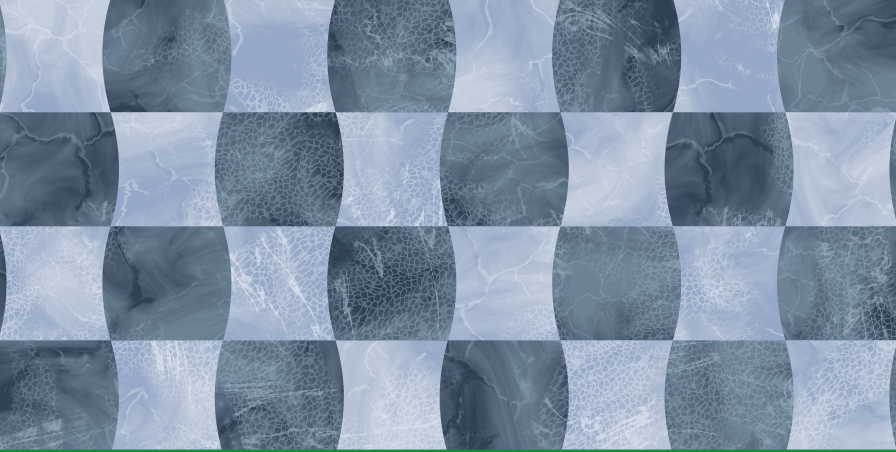
A WebGL 2 fragment shader for this pattern:

```glsl
#version 300 es
precision highp float;
// Checkerboard of bulging dark and pinched pale blue marble tiles, eight across and four down.
uniform vec2 u_resolution;
out vec4 fragColor;

// Lengths in canvas widths; BULGE in tile widths
const vec2 TILE = vec2(0.1255, 0.1273);
const vec2 ORIGIN = vec2(-0.002, -0.0027);
const float BULGE = 0.074;
const float BASE_LINE = 0.0027;

const vec3 DEEP = vec3(0.19, 0.25, 0.33);
const vec3 SLATE = vec3(0.43, 0.51, 0.59);
const vec3 MIST = vec3(0.60, 0.68, 0.75);
const vec3 SKY = vec3(0.59, 0.66, 0.78);
const vec3 PALE = vec3(0.77, 0.81, 0.87);
const vec3 FROST = vec3(0.87, 0.90, 0.94);
const vec3 GREEN = vec3(0.06, 0.55, 0.25);

vec2 hash22(vec2 p) {
  vec3 h = fract(p.xyx * vec3(0.1031, 0.1030, 0.0973));
  h += dot(h, h.yzx + 33.33);
  return fract((h.xx + h.yz) * h.zy);
}

// Layered, rotated sines, each bending the next
float waves(vec2 p) {
  float sum = 0.0, amp = 0.5;
  for (int i = 0; i < 6; i++) {
    p = mat2(0.8, 0.6, -0.6, 0.8) * p * 1.85 + 1.7;
    p += 0.6 * sin(p.yx * 1.2 + float(i));
    sum += amp * sin(p.x) * sin(p.y);
    amp *= 0.64;
  }
  return sum;
}

// Cellular noise: gap between the two nearest points, zero on cell borders
float cellGap(vec2 p) {
  vec2 cell = floor(p), f = p - cell;
  float near = 9.0, next = 9.0;
  for (int y = -1; y <= 1; y++)
    for (int x = -1; x <= 1; x++) {
      vec2 o = vec2(x, y);
      float d = length(o + hash22(cell + o) - f);
      next = min(next, max(near, d));
      near = min(near, d);
    }
  return next - near;
}

// Soft line where v crosses zero
float line(float v, float width) {
  return 1.0 - smoothstep(0.2 * width, width, abs(v));
}

// Marble layers: x cloud tone, y pale veins, z dark cracks, w speckle
vec4 marble(vec2 p, vec2 seed) {
  vec2 q = p + 17.0 * seed;
  float cloud = waves(q * 1.1);
  float patches = waves(q * 0.8 + 9.0);
  vec2 bent = q + 0.16 * vec2(cloud, patches) + 0.04 * sin(q.yx * 13.0);
  float cracks = line(cellGap(bent * 1.5), 0.05);
  float curls = line(waves(q * 0.75 + 4.0) - 0.2, 0.05);
  float threads = line(cellGap(bent * vec2(2.2, 3.4) + 5.0), 0.06);
  float veins = curls * smoothstep(-0.1, 0.3, patches)
              + 0.6 * threads * smoothstep(0.0, 0.35, cloud)
              + 0.7 * cracks * smoothstep(0.05, 0.3, -patches);
  float shade = line(cellGap(bent * 1.5 + 0.03), 0.12) * smoothstep(0.0, 0.4, -cloud);
  float grain = 1.0 - smoothstep(0.05, 0.35, cellGap(q * 19.0 + 2.0 * cloud));
  float speckle = grain * smoothstep(0.25 - 0.35 * seed.y, 0.6, patches + 0.2);
  return vec4(cloud, min(veins, 1.0), shade, speckle);
}

vec3 darkStone(vec2 p, vec2 tile) {
  vec2 seed = hash22(tile + 3.7);
  vec4 m = marble(p, seed);
  float tone = 0.60 + 0.75 * m.x + 0.22 * (seed.x - 0.5) - 0.4 * m.z;
  vec3 c = mix(DEEP, SLATE, clamp(tone, 0.0, 1.0));
  return mix(c, MIST, clamp(0.5 * m.y + 0.4 * m.w, 0.0, 0.75));
}

vec3 paleStone(vec2 p, vec2 tile) {
  vec2 seed = hash22(tile + 41.3);
  vec4 m = marble(p, seed);
  float tone = 0.42 + 0.85 * m.x + 0.4 * (seed.x - 0.5) - 0.3 * m.z;
  vec3 c = mix(SKY, PALE, clamp(tone, 0.0, 1.0));
  return mix(c, FROST, clamp(0.55 * m.y + 0.45 * m.w, 0.0, 0.8));
}

void main() {
  vec2 p = gl_FragCoord.xy / u_resolution.x;
  float pixel = 1.0 / u_resolution.x;
  vec2 g = (p - ORIGIN) / TILE;

  // Nearest column border, and which side of it is dark
  float row = floor(g.y), t = g.y - row;
  float border = floor(g.x + 0.5);
  float side = mod(border + row, 2.0) > 0.5 ? 1.0 : -1.0;
  float arc = side * BULGE * 4.0 * t * (1.0 - t);
  float inside = side * (arc - (g.x - border)) * TILE.x / pixel;
  float seam = min(t, 1.0 - t) * TILE.y / pixel;
  float dark = 0.5 + clamp(inside, -0.5, 0.5) * clamp(2.0 * seam, 0.0, 1.0);

  // Each tile takes its own cut of stone
  vec2 left = vec2(border - 1.0, row), right = vec2(border, row);
  vec3 color = mix(paleStone(g, side > 0.0 ? right : left),
                   darkStone(g, side > 0.0 ? left : right), dark);

  // Thin green line along the base
  color = mix(color, GREEN, clamp((BASE_LINE - p.y) / pixel + 0.5, 0.0, 1.0));
  fragColor = vec4(color, 1.0);
}
```
